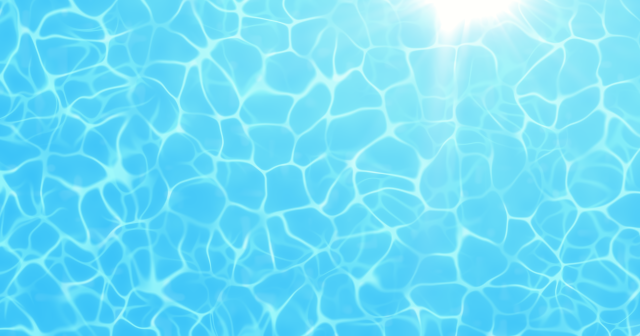
A Shadertoy shader for this texture:

```glsl
const vec3 DEEP = vec3(0.215, 0.76, 0.972);
const vec3 SHALLOW = vec3(0.405, 0.88, 0.965);
const vec3 CAUSTIC = vec3(0.55, 0.99, 0.98);
const vec3 SUNLIGHT = vec3(1.0, 1.0, 0.99);

vec2 hash2(vec2 p) {
    vec3 q = fract(vec3(p.xyx) * vec3(0.1031, 0.1030, 0.0973));
    q += dot(q, q.yzx + 33.33);
    return fract((q.xx + q.yz) * q.zy);
}

float noise(vec2 p) {
    vec2 cell = floor(p);
    vec2 f = fract(p);
    f = f * f * (3.0 - 2.0 * f);
    float low = mix(hash2(cell).x, hash2(cell + vec2(1, 0)).x, f.x);
    float high = mix(hash2(cell + vec2(0, 1)).x, hash2(cell + vec2(1, 1)).x, f.x);
    return mix(low, high, f.y);
}

vec2 warp(vec2 p, float frequency, float amount) {
    vec2 q = p * frequency;
    return p + amount * (vec2(noise(q), noise(q + 37.2)) - 0.5);
}

// Distance to the nearest cell wall, with rounded corners
float wallDistance(vec2 p, float rounding) {
    vec2 cell = floor(p);
    vec2 f = fract(p);
    vec2 nearest = vec2(0.0);
    vec2 nearestCell = vec2(0.0);
    float best = 1e3;
    for (int y = -1; y <= 1; y++)
    for (int x = -1; x <= 1; x++) {
        vec2 offset = vec2(x, y);
        vec2 toSite = offset + hash2(cell + offset) - f;
        float d = dot(toSite, toSite);
        if (d < best) {
            best = d;
            nearest = toSite;
            nearestCell = offset;
        }
    }
    float total = 0.0;
    for (int y = -2; y <= 2; y++)
    for (int x = -2; x <= 2; x++) {
        vec2 offset = nearestCell + vec2(x, y);
        if (x == 0 && y == 0) continue;
        vec2 toSite = offset + hash2(cell + offset) - f;
        vec2 between = toSite - nearest;
        float d = dot(0.5 * (toSite + nearest), between) / max(length(between), 0.001);
        total += exp(-rounding * d);
    }
    return -log(total) / rounding;
}

// Bright thread with a soft halo
float thread(float d, float width, float pixel) {
    float core = 1.0 - smoothstep(0.0, width + pixel, d);
    float halo = exp(-max(d, 0.0) / (width * 2.0));
    return 0.7 * core + 0.3 * halo;
}

float network(vec2 p, float scale, float width, float rounding) {
    float d = wallDistance(p * scale, rounding);
    return thread(d, width, 0.5 * scale / iResolution.y);
}

// Fan of soft beams around a source
float beams(vec2 fromSun) {
    float angle = atan(fromSun.x, -fromSun.y);
    float fan = 0.6 * noise(vec2(angle * 7.0 + 20.0, 3.0));
    fan += 0.4 * noise(vec2(angle * 17.0 + 60.0, 7.0));
    return smoothstep(0.3, 0.9, fan) * exp(-2.6 * length(fromSun));
}

float streak(vec2 fromSun, float slope, float width) {
    float depth = max(-fromSun.y, 0.0);
    float across = (fromSun.x - slope * depth) / (width + 0.03 * depth);
    return exp(-across * across) * exp(-3.0 * depth);
}

void mainImage(out vec4 fragColor, in vec2 fragCoord) {
    vec2 p = fragCoord / iResolution.y;
    float aspect = iResolution.x / iResolution.y;
    vec2 fromSun = p - vec2(0.74 * aspect, 1.06);
    float sunDistance = length(fromSun * vec2(0.8, 1.0));

    // Water depth and cloudy mottling
    float light = 1.0 - smoothstep(0.15, 1.4, sunDistance);
    float mottling = noise(p * 9.0 + 4.0) * 0.5 + noise(p * 21.0) * 0.5 - 0.5;
    vec3 color = mix(DEEP, SHALLOW, clamp(light + 0.45 * mottling, 0.0, 1.2));

    // Faint refracted layers below the main net
    vec2 bent = warp(warp(p, 7.0, 0.07), 19.0, 0.024);
    float faint = network(warp(bent + 3.7, 13.0, 0.05), 11.5, 0.075, 16.0);
    faint *= smoothstep(0.3, 0.75, noise(p * 8.0 + 11.0));
    color = mix(color, CAUSTIC, 0.48 * faint);

    // Main caustic net with uneven brightness
    float strength = 0.35 + 0.6 * smoothstep(0.15, 0.7, noise(p * 12.0 + 51.0));
    float net = network(bent + 8.3, 8.4, 0.052, 20.0) * strength;
    color = mix(color, CAUSTIC, 0.82 * net);
    color = mix(color, SUNLIGHT, 0.33 * net * net * (0.4 + light));

    // Scattered glints
    float glint = smoothstep(0.72, 0.95, noise(p * 26.0 + 90.0));
    color = mix(color, SUNLIGHT, 0.25 * glint * (0.3 + net));

    // Sun glow, beams and the bright vertical streak
    float glow = 1.1 * exp(-sunDistance * sunDistance / 0.018);
    glow += 0.62 * exp(-3.1 * sunDistance);
    glow += 0.26 * beams(fromSun);
    glow += 0.6 * streak(fromSun + vec2(0.06, 0.0), -0.12, 0.028);
    color = mix(color, SUNLIGHT, clamp(glow, 0.0, 1.0));

    fragColor = vec4(color, 1.0);
}
```
